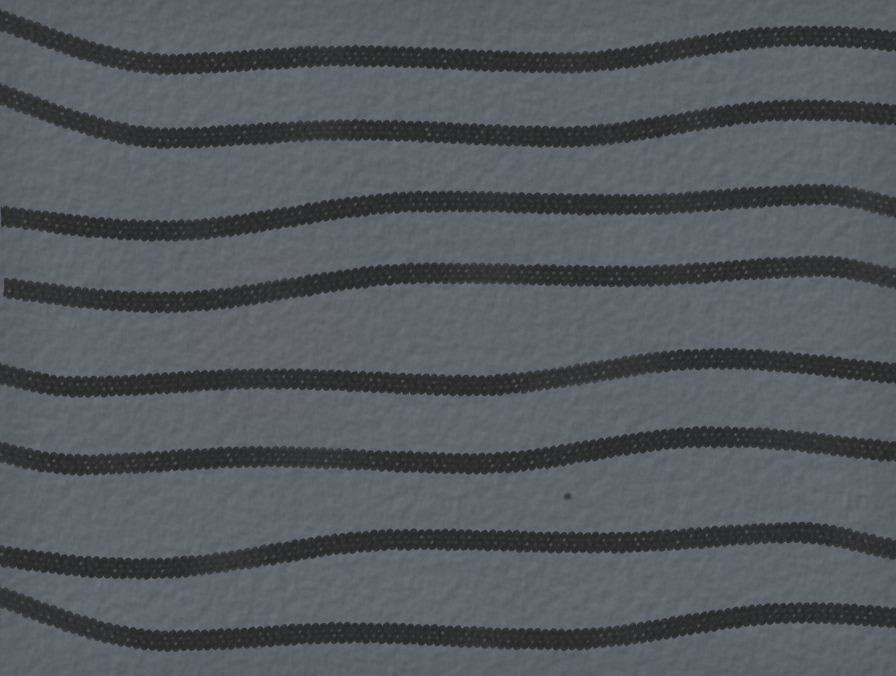
Reproduce this pattern procedurally as a Shadertoy shader.

```glsl
// Eight dark, beaded cords wander across embossed slate-grey plaster.
// Each cord follows one of two sums of smooth ramps, shifted and dropped;
// its scalloped edge, pinholes and dry wear come from cells and gradient noise.

const float CANVAS_HEIGHT = 5.8;
const float BEAD_PITCH = 0.068;
const vec3 PLASTER = vec3(0.378, 0.394, 0.424);
const vec3 INK = vec3(0.152, 0.161, 0.161);
const vec3 DRY_INK = vec3(0.225, 0.231, 0.236);
const vec3 PINHOLE = vec3(0.37, 0.385, 0.39);

// Per cord: profile kind, drop from the top, shift along x, left end.
const int CORDS = 8;
const vec4 CORD[CORDS] = vec4[CORDS](
    vec4(0, -0.08, 0.0, -1), vec4(0, 0.555, 0.0, -1),
    vec4(1, 1.78, 0.0, 0.01), vec4(1, 2.395, 0.0, 0.035),
    vec4(0, 2.69, 0.75, -1), vec4(0, 3.36, 0.75, -1),
    vec4(1, 4.68, 0.18, -1), vec4(0, 4.87, 0.0, -1));

vec2 hash2(vec2 p) {
    vec3 q = fract(vec3(p.xyx) * vec3(0.1031, 0.1030, 0.0973));
    q += dot(q, q.yzx + 33.33);
    return fract((q.xx + q.yz) * q.zy);
}

float gradientNoise(vec2 p) {
    vec2 i = floor(p), f = p - i;
    vec2 w = f * f * f * (f * (f * 6.0 - 15.0) + 10.0);
    vec2 e = vec2(1, 0);
    float a = dot(hash2(i) * 2.0 - 1.0, f);
    float b = dot(hash2(i + e.xy) * 2.0 - 1.0, f - e.xy);
    float c = dot(hash2(i + e.yx) * 2.0 - 1.0, f - e.yx);
    float d = dot(hash2(i + e.xx) * 2.0 - 1.0, f - e.xx);
    return mix(mix(a, b, w.x), mix(c, d, w.x), w.y);
}

float fbm(vec2 p) {
    float sum = 0.0, amp = 0.5;
    for (int i = 0; i < 4; i++) {
        sum += amp * gradientNoise(p);
        p = mat2(1.6, 1.2, -1.2, 1.6) * p + 17.3;
        amp *= 0.55;
    }
    return sum;
}

// Downward sag of a cord at x.
float sag(float kind, float x) {
    if (kind < 0.5)
        return 0.63 * smoothstep(-1.10, 1.45, x) - 0.07 * smoothstep(1.4, 3.0, x)
             + 0.06 * smoothstep(3.0, 4.9, x) - 0.23 * smoothstep(4.8, 6.85, x)
             + 0.14 * smoothstep(7.0, 8.8, x);
    return 0.20 * smoothstep(-0.9, 1.35, x) - 0.25 * smoothstep(1.4, 3.65, x)
         + 0.025 * smoothstep(3.9, 5.2, x) - 0.085 * smoothstep(5.4, 7.05, x)
         + 0.17 * smoothstep(7.05, 8.1, x);
}

// Soft crease through point a along unit direction dir.
float crease(vec2 p, vec2 a, vec2 dir, float reach) {
    vec2 q = p - a;
    float across = q.x * dir.y - q.y * dir.x + 0.12 * gradientNoise(p * 2.5);
    float fade = 1.0 - smoothstep(0.3, 1.0, abs(dot(q, dir)) / reach);
    return fade * across / 0.04 * exp(-across * across / 0.003);
}

vec3 plaster(vec2 p, vec2 size) {
    vec2 light = vec2(0.022, 0.03);
    float relief = fbm(p * 9.0) - fbm(p * 9.0 + light * 9.0);
    float grain = gradientNoise(p * vec2(38, 46)) * 0.014;
    float folds = crease(p, vec2(3.4, 2.8), vec2(0.06, 0.998), 2.8)
                + crease(p, vec2(5.5, 2.1), vec2(0.6, 0.8), 0.9)
                + crease(p, vec2(6.4, 5.2), vec2(0.8, 0.6), 0.8);
    vec3 color = PLASTER + relief * 0.10 + grain + folds * 0.006;
    color += 0.02 * fbm(p * 0.7 + 4.0);
    // Warm stain, small dark speck, and dimmer borders.
    color += vec3(0.008, 0.0, -0.012) * exp(-2.5 * dot(p - vec2(2.3, 2.9), p - vec2(2.3, 2.9)));
    float speck = length((p - vec2(4.87, 4.26)) * vec2(0.85, 1.0)) + 0.02 * gradientNoise(p * 40.0);
    color *= 1.0 - 0.42 * (1.0 - smoothstep(0.012, 0.042, speck));
    vec2 border = min(p, size - p);
    return color * mix(0.95, 1.0, smoothstep(0.0, 0.5, min(border.x, border.y)));
}

// Paints one cord over the ground colour.
vec3 paintCord(vec3 ground, vec2 p, vec4 cord, float seed, float grit, float px) {
    float x = p.x + cord.z;
    float center = sag(cord.x, x);
    float slope = (sag(cord.x, x + 0.02) - center) / 0.02;
    float d = (p.y - cord.y - center) * inversesqrt(1.0 + slope * slope);
    if (abs(d) > 0.15) return ground;

    // Slanted beads, with an independent jitter on either edge.
    float along = x / BEAD_PITCH + d * 4.0;
    float bead = floor(along), f = along - bead - 0.5;
    vec2 jitter = hash2(vec2(bead + 40.0, seed * 7.0 + step(0.0, d)));
    float halfWidth = 0.092 + 0.009 * (jitter.x - 0.5) - 0.09 * f * f + 0.012 * grit;
    float cover = 1.0 - smoothstep(-px, px, abs(d) - halfWidth);
    cover *= smoothstep(-px, px, p.x - cord.w - 0.02 * grit);

    // Dry patches: broad along the cord, strongest where it bends down.
    float dry = smoothstep(-0.05, 0.5, gradientNoise(vec2(x * 1.3, seed * 9.1)))
              + 0.6 * smoothstep(0.12, 0.25, slope);
    float rim = smoothstep(0.045, 0.09, abs(d));
    float wear = clamp(0.16 + 1.2 * grit + 0.35 * dry + 0.25 * rim + 0.5 * f * f, 0.0, 1.0);
    vec3 color = mix(INK, DRY_INK, wear);

    // Two staggered rows of pinholes between the beads.
    float side = d < 0.0 ? -1.0 : 1.0;
    vec2 hole = vec2((fract(along + 0.25 * side) - 0.5) * BEAD_PITCH, d - side * 0.022);
    float pin = 1.0 - smoothstep(0.005, 0.012 + px, length(hole));
    color = mix(color, PINHOLE, pin * (0.15 + 0.6 * pow(jitter.y, 5.0)));
    return mix(ground, color, cover * (1.0 - 0.2 * dry * rim));
}

void mainImage(out vec4 fragColor, in vec2 fragCoord) {
    float px = CANVAS_HEIGHT / iResolution.y;
    vec2 size = iResolution.xy * px;
    vec2 p = vec2(fragCoord.x * px, size.y - fragCoord.y * px);
    vec3 color = plaster(p, size);
    float grit = fbm(p * 24.0);
    for (int i = 0; i < CORDS; i++)
        color = paintCord(color, p, CORD[i], float(i), grit, px);
    fragColor = vec4(color, 1.0);
}
```
